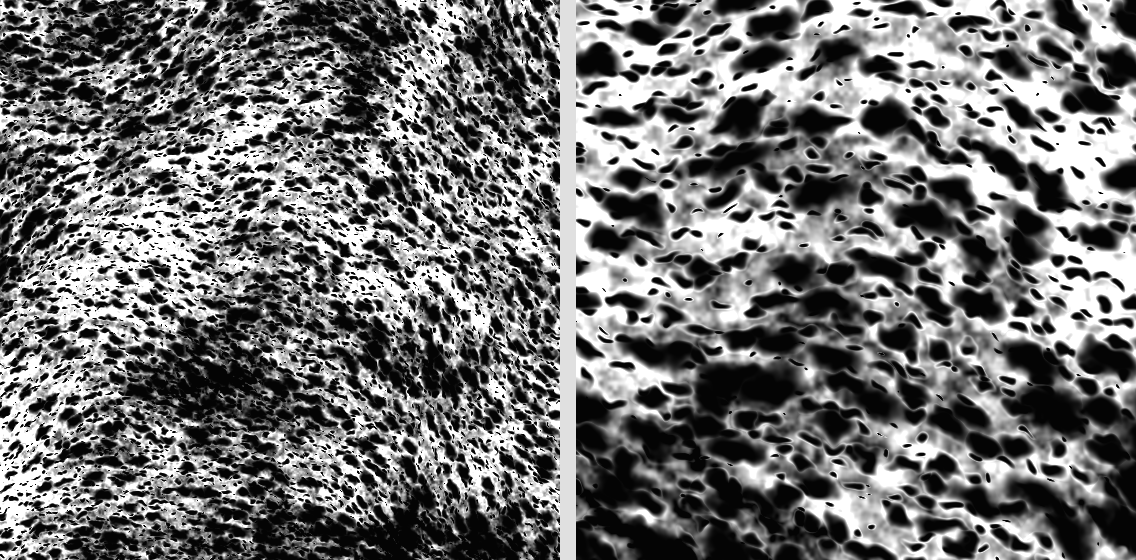
Left, the full canvas; right, a detail of the centre.
Give the GLSL for this texture, as a Shadertoy shader.

```glsl
// Fibrous tissue in monochrome: dark oval cells in a bright, ragged, flowing web.
#define LARGE_CELLS 36.0    // large cells across the canvas
#define SMALL_CELLS 75.0    // small cells across the canvas
#define STRETCH 2.0         // length to width of a cell
#define FIBER_SCALE 115.0   // fibers across the canvas
#define FIBER_STEP 0.0042   // spacing of the samples along a fiber
#define FIBER_GAIN 1.7
#define GRAIN_SCALE 180.0
#define GRAIN_GAIN 0.6
#define RAGGEDNESS 0.008    // displacement of the cell outlines
#define BRIGHTNESS 0.66

vec2 hash2(vec2 p) {
    vec3 q = fract(p.xyx * vec3(0.1031, 0.1030, 0.0973));
    q += dot(q, q.yzx + 33.33);
    return fract((q.xx + q.yz) * q.zy);
}

// Two independent channels of value noise, centred on zero
vec2 noise2(vec2 p) {
    vec2 cell = floor(p), f = fract(p);
    f = f * f * (3.0 - 2.0 * f);
    vec2 low = mix(hash2(cell), hash2(cell + vec2(1, 0)), f.x);
    vec2 high = mix(hash2(cell + vec2(0, 1)), hash2(cell + vec2(1, 1)), f.x);
    return mix(low, high, f.y) - 0.5;
}

// Direction of the tissue: level at the left, steeply falling at the right
vec2 flowDirection(vec2 uv) {
    float angle = mix(0.1, -0.9, smoothstep(0.4, 0.95, uv.x));
    angle += 1.2 * noise2(uv * 3.0 + 17.0).x + 0.7 * noise2(uv * 9.0 + 5.0).x;
    return vec2(cos(angle), sin(angle));
}

// Relative distance to the nearest oval cell: 0 at its centre, 1 at its outline
float cellField(vec2 p, vec2 dir, float minRadius, float maxRadius, float seed) {
    vec2 home = floor(p);
    float nearest = 4.0;
    for (int y = -2; y <= 2; y++)
    for (int x = -2; x <= 2; x++) {
        vec2 id = home + vec2(x, y);
        vec2 offset = id + 0.05 + 0.9 * hash2(id + seed) - p;
        vec2 local = vec2(dot(offset, dir), dot(offset, vec2(-dir.y, dir.x)));
        local *= vec2(inversesqrt(STRETCH), sqrt(STRETCH));
        float radius = mix(minRadius, maxRadius, hash2(id + seed + 71.0).x);
        nearest = min(nearest, length(local) / radius);
    }
    return nearest;
}

// Noise averaged along the flow
float fibers(vec2 uv, vec2 dir) {
    float sum = 0.0;
    for (int i = -4; i <= 4; i++)
        sum += noise2((uv + dir * float(i) * FIBER_STEP) * FIBER_SCALE).x;
    return sum / 9.0;
}

// Broad bright and dark patches, brightest at the upper left
float regionLight(vec2 uv) {
    vec2 p = uv + 0.05 * noise2(uv * 11.0 + 31.0);
    float patches = 0.45 * noise2(p * 3.0 + 40.0).x
                  + 0.75 * noise2(p * 6.5 + 9.0).x
                  + 0.6 * noise2(p * 14.0 + 23.0).y;
    return patches + 0.3 * (0.5 - uv.x) + 0.15 * (uv.y - 0.5);
}

void mainImage(out vec4 fragColor, in vec2 fragCoord) {
    vec2 uv = fragCoord / iResolution.y;
    vec2 dir = flowDirection(uv);
    float region = regionLight(uv);

    // Ragged cell outlines, with larger cells in the dark regions
    vec2 ragged = uv + RAGGEDNESS * (noise2(uv * 60.0) + 0.6 * noise2(uv * 150.0));
    float growth = clamp(1.0 - 0.45 * region, 0.7, 1.3);
    float large = cellField(ragged * LARGE_CELLS, dir, 0.12, 0.56, 3.0) / growth;
    float small = cellField(ragged * SMALL_CELLS, dir, 0.05, 0.44, 211.0) / growth;
    float web = smoothstep(0.5, 1.3, large) * smoothstep(0.5, 1.3, small);

    // Light of the web: patches, fibers, grain and bright rims
    float rim = exp(-pow((min(large, small) - 1.25) / 0.25, 2.0));
    float grain = noise2(uv * GRAIN_SCALE).y + 0.5 * noise2(uv * GRAIN_SCALE * 1.9).x;
    float light = BRIGHTNESS + region + FIBER_GAIN * fibers(uv, dir)
                + GRAIN_GAIN * grain + 0.22 * rim - 0.05;

    float gray = clamp(0.015 + web * max(light, 0.0), 0.0, 1.0);
    fragColor = vec4(vec3(gray), 1.0);
}
```
